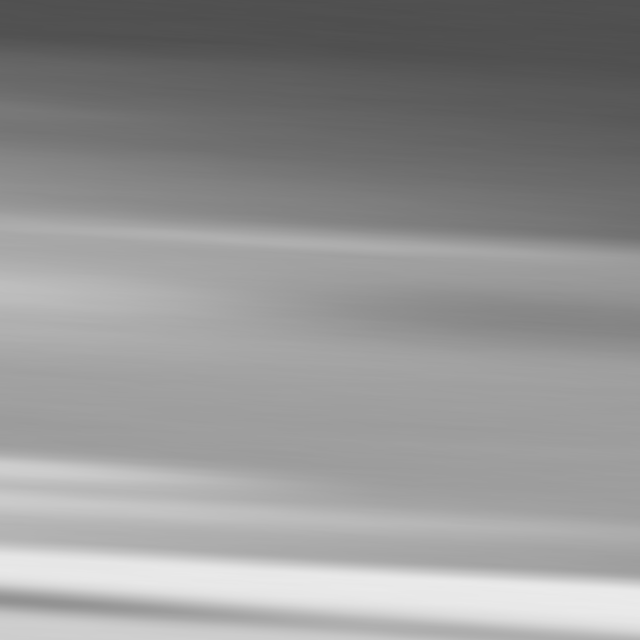
Give the GLSL for this texture, as a Shadertoy shader.

```glsl
// Soft grey motion-blurred streaks, tilted slightly down to the right, dark above and bright below.

const float TILT = 0.055;
const float DARK_GREY = 0.315;

float hash(vec2 p) {
    vec3 q = fract(vec3(p.xyx) * 0.1031);
    q += dot(q, q.yzx + 33.33);
    return fract((q.x + q.y) * q.z);
}

// Smooth value noise in -1..1
float noise(vec2 p) {
    vec2 cell = floor(p);
    vec2 f = fract(p);
    f = f * f * (3.0 - 2.0 * f);
    float low = mix(hash(cell), hash(cell + vec2(1, 0)), f.x);
    float high = mix(hash(cell + vec2(0, 1)), hash(cell + vec2(1, 1)), f.x);
    return 2.0 * mix(low, high, f.y) - 1.0;
}

// Soft ridge with separate falloff above and below its centre
float band(float depth, float centre, float above, float below) {
    float d = depth - centre;
    float r = d / (d < 0.0 ? above : below);
    return exp(-r * r);
}

// Broad steps of tone from top to bottom; strengths vary from left to right
float baseTone(float depth, float x) {
    float tone = DARK_GREY;
    tone += smoothstep(0.045, 0.095, depth) * mix(0.075, 0.025, x);
    tone += smoothstep(0.07, 0.34, depth) * mix(0.195, 0.105, x);
    tone += smoothstep(0.312, 0.354, depth) * mix(0.07, 0.165, x);
    tone += smoothstep(0.50, 0.68, depth) * mix(-0.04, 0.01, x);
    tone += smoothstep(0.70, 0.80, depth) * mix(0.09, 0.0, x);
    tone += smoothstep(0.838, 0.872, depth) * mix(0.20, 0.29, x);
    tone -= smoothstep(0.93, 0.98, depth) * 0.10;
    return tone;
}

// Upper streaks: faint veil, thin crest, and a glow that turns into shade
float upperStreaks(float depth, float x) {
    float crest = 0.02 * (1.0 - x) + 0.16 * x * (1.0 - x);
    float glow = mix(0.085, -0.095, smoothstep(0.0, 0.8, x));
    float tone = band(depth, 0.175, 0.012, 0.018) * 0.02 * (1.0 - smoothstep(0.0, 0.4, x));
    tone -= band(depth, 0.215, 0.025, 0.035) * 0.03 * (1.0 - x);
    tone += band(depth, 0.357, 0.014, 0.010) * crest;
    tone += band(depth, 0.455, 0.045, 0.045) * glow;
    tone += band(depth, 0.52, 0.022, 0.035) * 0.02;
    return tone;
}

// Lower streaks: two bright ribbons and a dark furrow under the white band
float lowerStreaks(float depth, float x) {
    float furrow = mix(0.33, 0.20, smoothstep(0.0, 0.6, x));
    float tone = band(depth, 0.73, 0.019, 0.025) * 0.17 * (1.0 - smoothstep(0.0, 0.65, x));
    tone += band(depth, 0.78, 0.018, 0.024) * mix(0.10, 0.055, x);
    tone -= band(depth, mix(0.935, 0.95, x), 0.021, 0.020) * furrow;
    return tone;
}

// Stretched noise: gentle streaking plus very fine brushed grain
float brushedGrain(vec2 p) {
    float streaks = noise(p * vec2(1.5, 38.0)) * 0.006;
    float fine = noise(p * vec2(7.0, 170.0) + 17.0) * 0.004;
    float hair = noise(p * vec2(22.0, 380.0) + 41.0) * 0.003;
    return streaks + fine + hair;
}

void mainImage(out vec4 fragColor, in vec2 fragCoord) {
    vec2 uv = fragCoord / iResolution.xy;
    float depth = 1.0 - uv.y - TILT * uv.x;
    float bend = 0.003 * noise(vec2(uv.x * 2.0, depth * 5.0));
    float bentDepth = depth + bend;

    float tone = baseTone(bentDepth, uv.x);
    tone += upperStreaks(bentDepth, uv.x);
    tone += lowerStreaks(bentDepth, uv.x);
    tone += brushedGrain(vec2(uv.x, depth + 1.0));

    fragColor = vec4(vec3(clamp(tone, 0.0, 0.93)), 1.0);
}
```
